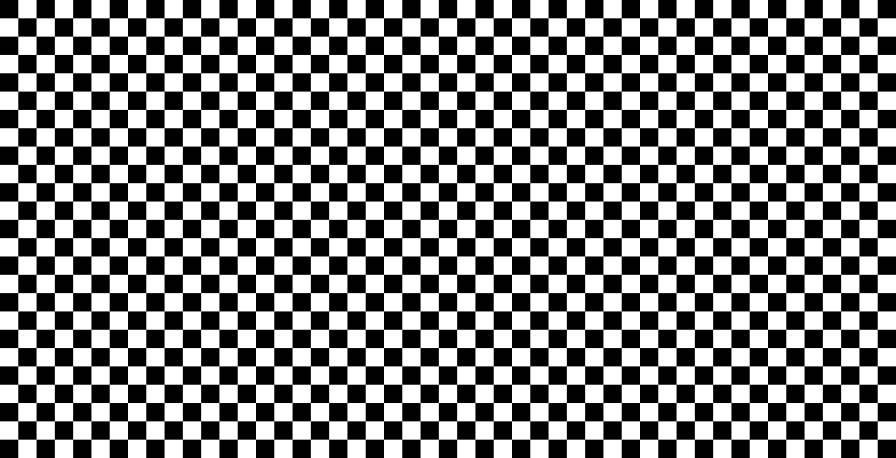
A WebGL 2 fragment shader for this pattern:

```glsl
#version 300 es
precision highp float;
// Black and white checkerboard, 49 squares across and 25 down, black corners.
// Each axis is a square wave with box-filtered edges;
// the product of the two waves gives the colour of the square.

uniform vec2 u_resolution;
out vec4 fragColor;

// Square wave per axis: +1 in even cells, -1 in odd ones, with a ramp one pixel wide.
vec2 squareWave(vec2 cell, vec2 pixelSize) {
    vec2 edgeDistance = 0.5 - abs(mod(cell + 0.5, 2.0) - 1.0);
    return clamp(2.0 * edgeDistance / pixelSize, -1.0, 1.0);
}

void main() {
    // Canvas position measured in squares
    vec2 squares = vec2(49.0, 25.0);
    vec2 cell = gl_FragCoord.xy / u_resolution * squares;

    // Equal signs make black, opposite signs make white
    vec2 wave = squareWave(cell, squares / u_resolution);
    float whiteness = 0.5 - 0.5 * wave.x * wave.y;

    fragColor = vec4(mix(vec3(0.0), vec3(1.0), whiteness), 1.0);
}
```
